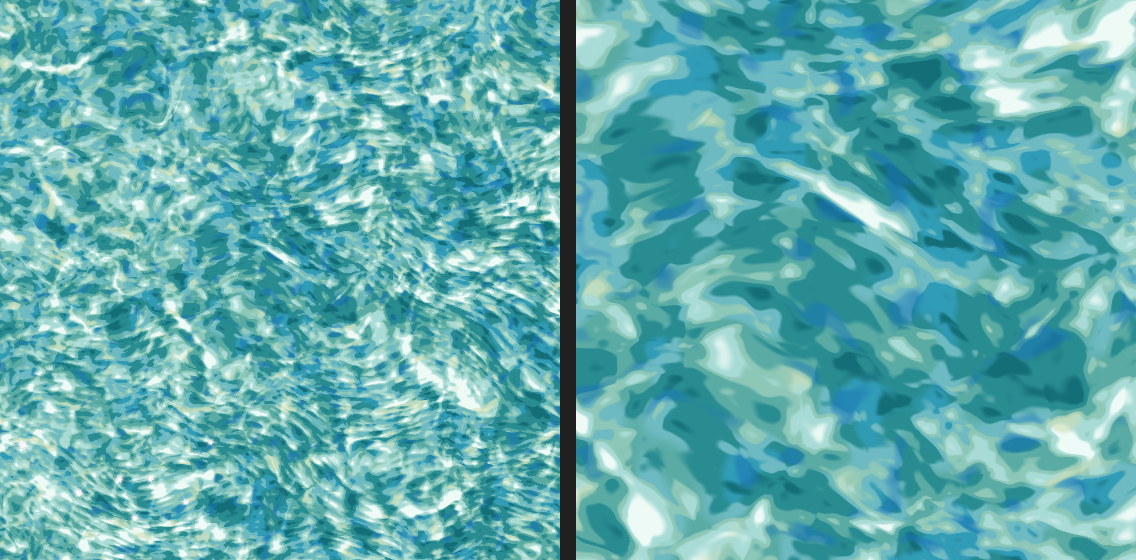
Left, the full canvas; right, a detail of the centre.
Reproduce this texture procedurally as a WebGL 1 fragment shader.

```glsl
precision highp float;
// Sunlit turquoise pool water: refracted stones, caustic lines, fine ripples and glints.
uniform vec2 u_resolution;
#define STONE_SCALE vec2(11.0, 13.5)
#define SHARD_SCALE vec2(30.0, 40.0)
#define SWELL_BEND 0.035
#define WAVE_BEND 0.015
#define RIPPLE_BEND 0.012
#define RIPPLE_SCALE vec2(24.0, 105.0)
#define CAUSTIC_SCALE 5.5
#define CAUSTIC_GAIN 0.40
#define FINE_GAIN 0.50
#define CONTRAST 1.15
#define BRIGHTNESS 0.425
#define GLINTS 7

const vec3 ABYSS = vec3(0.08, 0.43, 0.47);
const vec3 TEAL  = vec3(0.16, 0.55, 0.57);
const vec3 AZURE = vec3(0.19, 0.61, 0.71);
const vec3 GREEN = vec3(0.35, 0.67, 0.64);
const vec3 SKY   = vec3(0.43, 0.73, 0.76);
const vec3 MINT  = vec3(0.55, 0.78, 0.72);
const vec3 PALE  = vec3(0.66, 0.86, 0.84);
const vec3 FOAM  = vec3(0.93, 0.98, 0.96);
const vec3 BLUE  = vec3(0.10, 0.46, 0.72);
const vec3 CREAM = vec3(0.80, 0.86, 0.68);

vec2 hash2(vec2 p) {
  vec3 q = fract(p.xyx * vec3(0.1031, 0.1030, 0.0973));
  q += dot(q, q.yzx + 33.33);
  return fract((q.xx + q.yz) * q.zy);
}
float corner(vec2 cell, vec2 offset) {
  float angle = 6.2832 * hash2(cell).x;
  return dot(vec2(cos(angle), sin(angle)), offset);
}
// Gradient noise, about -0.7 to 0.7
float noise(vec2 p) {
  vec2 i = floor(p), f = fract(p), e = vec2(1.0, 0.0);
  vec2 u = f * f * f * (f * (f * 6.0 - 15.0) + 10.0);
  return mix(mix(corner(i, f), corner(i + e, f - e), u.x),
             mix(corner(i + e.yx, f - e.yx), corner(i + 1.0, f - 1.0), u.x), u.y);
}
vec2 noise2(vec2 p) { return vec2(noise(p), noise(p + 37.3)); }

// Soft cells: x is the blended random tone, y the distance to the border
vec2 cells(vec2 p) {
  vec2 i = floor(p), f = fract(p);
  float tone = 0.0, total = 0.0, first = 8.0, second = 8.0;
  for (int n = 0; n < 9; n++) {
    vec2 g = vec2(mod(float(n), 3.0), floor((float(n) + 0.5) / 3.0)) - 1.0;
    vec2 d = g + 0.1 + 0.8 * hash2(i + g) - f;
    float dist = dot(d, d), weight = exp(-34.0 * dist) + 1e-9;
    tone += weight * hash2(i + g + 71.0).y;
    total += weight;
    second = min(second, max(first, dist));
    first = min(first, dist);
  }
  return vec2(tone / total, sqrt(second) - sqrt(first));
}
// Streaks stretched along a direction
float ripple(vec2 p, vec2 along) {
  return noise(vec2(dot(p, along), dot(p, vec2(-along.y, along.x))) * RIPPLE_SCALE);
}
float ridge(vec2 p, float width) { return 1.0 - smoothstep(0.0, width, abs(noise(p))); }

vec3 waterColor(float tone, float hue) {
  vec3 c = mix(ABYSS, mix(TEAL, AZURE, smoothstep(0.55, 0.63, hue)), smoothstep(-0.20, 0.04, tone));
  c = mix(c, mix(GREEN, SKY, smoothstep(0.40, 0.50, hue)), smoothstep(0.25, 0.38, tone));
  c = mix(c, MINT, smoothstep(0.54, 0.62, tone));
  c = mix(c, PALE, smoothstep(0.67, 0.77, tone));
  return mix(c, FOAM, smoothstep(0.86, 1.10, tone));
}
// Six-pointed star of light
float glint(vec2 d, float size) {
  float r = length(d) / size;
  float spike = pow(abs(cos(3.0 * atan(d.y, d.x) + 0.4)), 20.0);
  return min(exp(-r * r * 9.0) * 1.3 + spike * exp(-r * 2.6), 1.0);
}

void main() {
  vec2 uv = gl_FragCoord.xy / min(u_resolution.x, u_resolution.y);
  // Surface: swell, waves and choppy ripples bend the view
  vec2 swell = noise2(uv * 5.0);
  float chop = smoothstep(0.25, 1.0, 0.55 * uv.x + 0.75 * (1.0 - uv.y) + 0.7 * noise(uv * 4.0 + 9.0));
  vec2 flow = uv + 0.05 * swell + 0.006 * noise2(uv * 18.0);
  float turn = smoothstep(-0.12, 0.12, noise(uv * 3.5 + 21.0));
  float streak = mix(ripple(flow, vec2(0.85, -0.53)), ripple(flow, vec2(0.98, 0.17)), turn);
  vec2 p = uv + SWELL_BEND * swell + WAVE_BEND * noise2(uv * 16.0 + 5.0);
  p += RIPPLE_BEND * vec2(0.4, 1.0) * streak * (0.15 + chop) + 0.004 * noise2(uv * 45.0);
  // Floor: stones, shards, glassy contours and fine facets
  vec2 stone = cells(p * STONE_SCALE), shard = cells(p * SHARD_SCALE + 7.0);
  float bands = sin(14.0 * noise(p * 13.0) + 8.0 * noise(p * 7.0 + 13.0));
  float relief = noise(p * 20.0) - noise(p * 20.0 + vec2(0.25, 0.40));
  float fine = noise(p * vec2(38.0, 50.0) + 3.0) + 0.7 * noise(p * vec2(75.0, 100.0));
  float tone = 0.34 * (stone.x - 0.5) + 0.34 * (shard.x - 0.5) + 0.08 * bands + 0.40 * relief;
  tone += FINE_GAIN * fine + 0.22 * noise(uv * 3.0 + 4.0) + streak * (0.08 + 0.62 * chop);
  // Caustics: wandering lines, each with a shadow beside it, and a finer web
  vec2 web = p * CAUSTIC_SCALE + 3.0;
  float lit = smoothstep(-0.25, 0.3, noise(uv * 6.0 + 50.0));
  float line = ridge(web, 0.065) * lit, shadow = ridge(web + vec2(0.07, 0.09), 0.08) * lit;
  float thread = ridge(p * 14.0 + 40.0, 0.08) * smoothstep(-0.1, 0.3, noise(p * 9.0 + 31.0));
  float seam = (1.0 - smoothstep(0.0, 0.12, stone.y)) * smoothstep(-0.1, 0.3, noise(p * 8.0 + 11.0));
  tone += CAUSTIC_GAIN * line - 0.18 * shadow + 0.24 * thread + 0.18 * seam;
  tone = BRIGHTNESS + CONTRAST * tone;
  // Colour, with blue and cream fringes of split light
  float hue = 0.46 + 0.4 * noise(p * 8.0 + 80.0) + 0.5 * noise(p * 27.0 + 60.0);
  float blue = smoothstep(0.22, 0.40, noise(p * vec2(36.0, 48.0) + 15.0));
  float cream = smoothstep(0.20, 0.40, noise(p * vec2(28.0, 38.0) + 90.0));
  vec3 color = waterColor(tone, hue);
  color = mix(color, BLUE, 0.55 * blue * (1.0 - smoothstep(0.35, 0.70, tone)));
  color = mix(color, CREAM, 0.55 * cream * smoothstep(0.50, 0.75, tone));
  // Sun glints scattered in the lower left
  for (int k = 0; k < GLINTS; k++) {
    vec2 seed = vec2(float(k) * 3.7 + 1.0, 17.0);
    vec2 center = vec2(0.02, 0.05) + vec2(0.36, 0.18) * hash2(seed);
    float size = mix(0.010, 0.024, hash2(seed + 5.0).x);
    color = mix(color, vec3(1.0, 0.97, 0.98), glint(uv - center, size));
  }
  gl_FragColor = vec4(color, 1.0);
}
```
